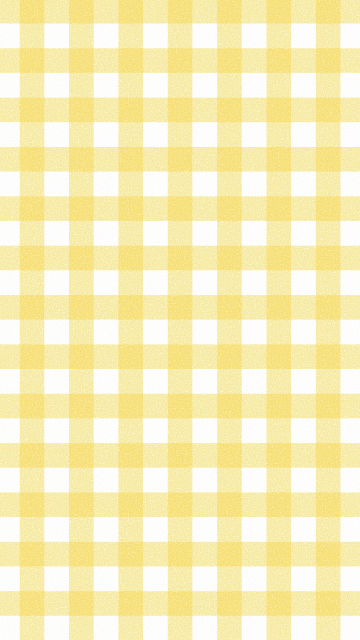
Reproduce this pattern procedurally as a Shadertoy shader.

```glsl
const float PERIOD = 0.1371;               // check repeat, in canvas widths
const float BAND_WIDTH = 0.0683;
const vec2 FIRST_BAND = vec2(0.0889, 0.0311); // band centres from the top left
const float GRAIN_CELLS = 230.0;           // grain cells across the canvas

const vec3 WHITE = vec3(0.992, 0.992, 0.990);
const vec3 PALE_YELLOW = vec3(0.968, 0.928, 0.678);
const vec3 DEEP_YELLOW = vec3(0.970, 0.888, 0.510);

vec2 hash22(vec2 p) {
    vec3 q = fract(p.xyx * vec3(0.1031, 0.1030, 0.0973));
    q += dot(q, q.yzx + 33.33);
    return fract((q.xx + q.yz) * q.zy);
}

// Distance to the nearest jittered cell point
float cellularNoise(vec2 p) {
    vec2 cell = floor(p);
    float nearest = 2.0;
    for (int y = -1; y <= 1; y++) {
        for (int x = -1; x <= 1; x++) {
            vec2 neighbour = cell + vec2(x, y);
            nearest = min(nearest, distance(p, neighbour + hash22(neighbour)));
        }
    }
    return nearest;
}

// Coverage of evenly repeated bands along one axis
float bandCoverage(float position, float centre, float period, float width, float pixel) {
    float offset = (fract((position - centre) / period + 0.5) - 0.5) * period;
    return clamp((0.5 * width - abs(offset)) / pixel + 0.5, 0.0, 1.0);
}

// Colour from one band, or from two crossing bands
vec3 ginghamColor(float across, float down) {
    vec3 singleBand = mix(WHITE, PALE_YELLOW, max(across, down));
    return mix(singleBand, DEEP_YELLOW, across * down);
}

void mainImage(out vec4 fragColor, in vec2 fragCoord) {
    float pixel = 1.0 / iResolution.x;
    vec2 uv = vec2(fragCoord.x, iResolution.y - fragCoord.y) * pixel;

    // Checked cloth
    float columns = bandCoverage(uv.x, FIRST_BAND.x, PERIOD, BAND_WIDTH, pixel);
    float rows = bandCoverage(uv.y, FIRST_BAND.y, PERIOD, BAND_WIDTH, pixel);
    vec3 color = ginghamColor(columns, rows);

    // Fine paper grain, strongest in the dyed bands
    float grain = cellularNoise(uv * GRAIN_CELLS) - 0.46;
    float dye = max(columns, rows);
    vec3 grainTint = mix(vec3(0.025), vec3(0.025, 0.06, 0.18), dye);
    color += grain * grainTint;

    fragColor = vec4(clamp(color, 0.0, 1.0), 1.0);
}
```
